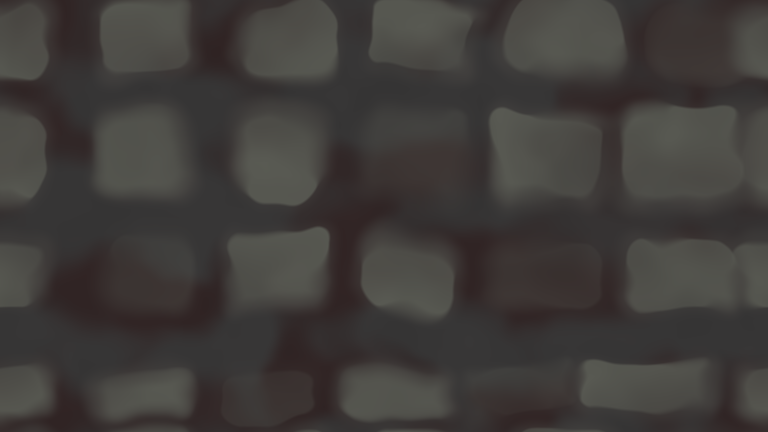
This texture is drawn by a WebGL 2 fragment shader. Its source:

```glsl
#version 300 es
precision highp float;
// Dim painted stone wall: four courses of six soft, worn stones in maroon mortar.

#define COLUMNS 6
#define ROWS 4
#define TILE_WIDTH 1.7778
#define FIRST_ROW 0.086
#define ROW_PITCH 0.273
#define WARP 0.034
#define TILT 0.22
#define STONE_LIGHT vec3(0.338, 0.342, 0.315)
#define STONE_DIM vec3(0.270, 0.260, 0.250)
#define MORTAR_RED vec3(0.188, 0.140, 0.140)
#define MORTAR_GREY vec3(0.212, 0.208, 0.208)

uniform vec2 u_resolution;
out vec4 outColor;

float hash(vec2 p) {
  return fract(sin(dot(p, vec2(127.1, 311.7))) * 43758.5453);
}

// Value noise that wraps after one tile; cells = lattice cells per tile
float noise(vec2 uv, vec2 cells) {
  vec2 p = uv * cells;
  vec2 i = floor(p);
  vec2 f = fract(p);
  f = f * f * (3.0 - 2.0 * f);
  vec2 a = mod(i, cells);
  vec2 b = mod(i + 1.0, cells);
  return mix(mix(hash(a), hash(vec2(b.x, a.y)), f.x),
             mix(hash(vec2(a.x, b.y)), hash(b), f.x), f.y);
}

float roundedBox(vec2 p, vec2 halfSize, float radius) {
  vec2 q = abs(p) - halfSize + radius;
  return length(max(q, 0.0)) + min(max(q.x, q.y), 0.0) - radius;
}

// Some stones are sunken and nearly lost in the mortar
float stoneStrength(int row, int column) {
  int k = column + 2 * row;
  return (k == 5 || k == 8 || k == 10) ? 0.28 : 1.0;
}

vec3 mortar(vec2 uv, float y) {
  float bed = 0.5 - 0.5 * cos(6.2832 * (y - FIRST_ROW) / ROW_PITCH);
  float blot = 0.6 * noise(uv, vec2(9.0, 7.0)) + 0.4 * noise(uv + 0.3, vec2(19.0, 9.0));
  return mix(MORTAR_RED, MORTAR_GREY, smoothstep(0.3, 0.75, blot + 0.25 * bed - 0.05));
}

// Lays one stone over the wall: a soft dim body, then a lighter worn face
vec3 paintStone(vec3 color, vec2 p, int row, int column, float stroke) {
  vec4 halfHeights = vec4(0.100, 0.126, 0.096, 0.064);
  vec4 rowStretch = vec4(0.023, 0.014, 0.014, 0.0);
  vec2 id = vec2(column, row);
  vec3 rnd = vec3(hash(id + 3.1), hash(id + 17.7), hash(id + 41.3));

  vec2 center = vec2(0.023 + id.x * (TILE_WIDTH / float(COLUMNS) + rowStretch[row]),
                     FIRST_ROW + id.y * ROW_PITCH);
  vec2 halfSize = vec2(0.104 + 0.011 * id.x, halfHeights[row]);
  halfSize *= 0.95 + 0.1 * rnd.xy;

  vec2 d = p - center;
  d.x -= TILE_WIDTH * round(d.x / TILE_WIDTH);
  d.y -= round(d.y);
  float angle = (rnd.x - 0.5) * TILT;
  d = mat2(cos(angle), sin(angle), -sin(angle), cos(angle)) * d;

  float strength = stoneStrength(row, column);
  float radius = halfSize.y * mix(0.3, 0.8, rnd.z);
  float body = 1.0 - smoothstep(-0.025, 0.022, roundedBox(d, halfSize, radius));
  color = mix(color, STONE_DIM, body * mix(0.4, 0.85, stroke) * strength);

  // The face leans to one side and its edge runs from crisp to smeared
  vec2 lean = rnd.yz - 0.5;
  float edge = roundedBox(d - lean * 0.025, halfSize * 0.88, radius * 0.85);
  float softness = mix(0.006, 0.045, smoothstep(0.25, 0.8, stroke));
  float face = 1.0 - smoothstep(-softness, softness * 0.4, edge);
  float light = clamp(0.78 + dot(d / halfSize, lean) * 0.7 + 0.3 * (stroke - 0.5), 0.2, 1.0);
  return mix(color, STONE_LIGHT, face * light * strength);
}

void main() {
  // Wall space: height 1, y running down from the top course
  vec2 p = gl_FragCoord.xy / u_resolution.y;
  p.y = 1.0 - p.y;
  vec2 uv = p / vec2(TILE_WIDTH, 1.0);

  // Bend everything slightly, as if laid down with a broad brush
  vec2 bend = vec2(noise(uv, vec2(16.0, 9.0)), noise(uv + 0.37, vec2(14.0, 8.0))) - 0.5;
  bend += 0.3 * (vec2(noise(uv, vec2(37.0, 23.0)), noise(uv + 0.61, vec2(34.0, 21.0))) - 0.5);
  vec2 q = p + WARP * bend;
  vec2 brushUv = uv + 0.05 * bend;
  float stroke = noise(brushUv + 0.19, vec2(15.0, 12.0));

  vec3 color = mortar(brushUv, q.y);
  for (int row = 0; row < ROWS; row++) {
    for (int column = 0; column < COLUMNS; column++) {
      color = paintStone(color, q, row, column, stroke);
    }
  }

  // Faint uneven glaze
  color *= 0.97 + 0.06 * noise(brushUv, vec2(26.0, 13.0));
  outColor = vec4(color, 1.0);
}
```
